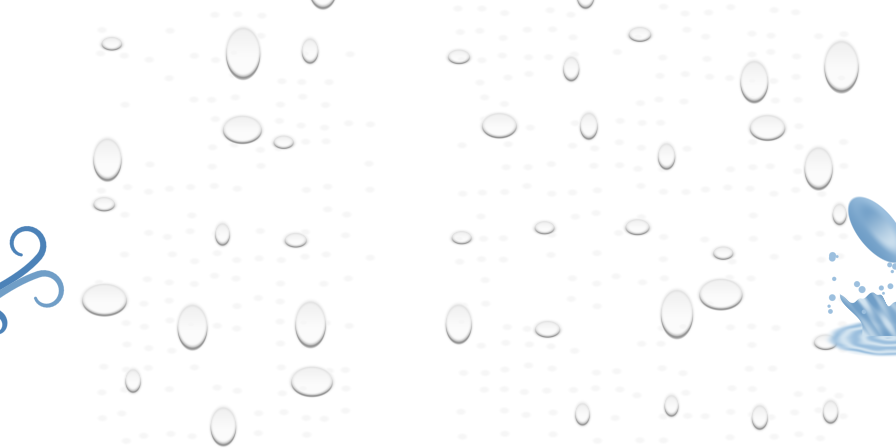
A Shadertoy shader for this background:

```glsl
// Clear water drops on white, with blue wind curls at left and a splash under a tilted bead at right.
#define DROP_CELL 0.195
#define DROP_JITTER 0.62
#define SPECK_CELL 0.05
#define SPECK_SHADE 0.035
#define RIM_WIDTH 0.0032
#define CURL_WIDTH 0.0075
#define DEEP_BLUE vec3(0.30, 0.51, 0.72)
#define MID_BLUE vec3(0.44, 0.62, 0.78)
#define SOFT_BLUE vec3(0.61, 0.75, 0.87)
#define PALE_BLUE vec3(0.82, 0.89, 0.94)

vec2 hash2(vec2 p) {
    vec3 q = fract(p.xyx * vec3(0.1031, 0.1030, 0.0973));
    q += dot(q, q.yzx + 33.33);
    return fract((q.xx + q.yz) * q.zy);
}

float gradientNoise(vec2 p) {
    vec2 i = floor(p), f = fract(p), u = f * f * (3.0 - 2.0 * f);
    vec2 o = vec2(0.0, 1.0);
    float a = dot(hash2(i) - 0.5, f);
    float b = dot(hash2(i + o.yx) - 0.5, f - o.yx);
    float c = dot(hash2(i + o) - 0.5, f - o);
    float d = dot(hash2(i + 1.0) - 0.5, f - 1.0);
    return 2.0 * mix(mix(a, b, u.x), mix(c, d, u.x), u.y);
}

float cover(float d) {
    float pixel = 0.75 / iResolution.y;
    return smoothstep(pixel, -pixel, d);
}

float ellipse(vec2 p, vec2 r) {
    return (length(p / r) - 1.0) * min(r.x, r.y);
}

float segment(vec2 p, vec2 a, vec2 b) {
    vec2 ab = b - a;
    return length(p - a - ab * clamp(dot(p - a, ab) / dot(ab, ab), 0.0, 1.0));
}

// Columns that carry water: two bands with bare paper between them
float wetBand(float x) {
    return step(0.21, x) * step(x, 0.83) + step(1.02, x) * step(x, 1.9);
}

// Darkening by one drop: thin rim, pale upper body, shadow below
float dropShade(vec2 p, vec2 r) {
    float d = ellipse(p, r), low = smoothstep(0.4, -1.0, p.y / r.y);
    float rim = exp(-d * d / (RIM_WIDTH * RIM_WIDTH)) * mix(0.06, 0.24, low);
    float body = cover(d) * (0.015 + 0.04 * smoothstep(-0.4, 1.0, p.y / r.y));
    float under = cover(ellipse(p + vec2(0.0, 0.12 * r.y), r)) * (1.0 - cover(d));
    return rim + body + 0.22 * under;
}

float scatteredDrops(vec2 p) {
    float shade = 0.0;
    for (int k = 0; k < 9; k++) {
        vec2 id = floor(p / DROP_CELL) + vec2(k % 3, k / 3) - 1.0;
        vec2 h = hash2(id + 7.0), size = hash2(id + 41.0);
        vec2 center = (id + 0.5 + DROP_JITTER * (h - 0.5)) * DROP_CELL;
        vec2 small = mix(vec2(0.025, 0.016), vec2(0.017, 0.025), step(0.5, h.x));
        vec2 large = mix(vec2(0.033, 0.048), vec2(0.043, 0.03), step(0.7, h.y));
        vec2 r = mix(small, large, step(0.72, size.x)) * (0.85 + 0.3 * size.y);
        shade = max(shade, dropShade(p - center, r) * wetBand(center.x));
    }
    return shade;
}

float scatteredSpecks(vec2 p) {
    vec2 id = floor(p / SPECK_CELL), h = hash2(id + 90.0);
    vec2 center = (id + 0.3 + 0.4 * h) * SPECK_CELL;
    float clump = step(0.45, h.x + 0.8 * gradientNoise(center * 5.0));
    return SPECK_SHADE * clump * wetBand(center.x)
        * smoothstep(0.004, -0.003, ellipse(p - center, vec2(0.009, 0.006)));
}

// A stem that runs smoothly into a tightening spiral
float curl(vec2 p, vec2 root, vec2 center, float radius, float start, float sweep) {
    vec2 join = center + radius * vec2(cos(start), sin(start));
    vec2 bend = join - sign(sweep) * 0.05 * vec2(-sin(start), cos(start));
    vec2 last = root;
    float d = 1.0;
    for (int k = 1; k <= 32; k++) {
        float t = float(k) / 32.0, s = min(t * 4.0, 1.0), w = max(t - 0.25, 0.0) / 0.75;
        float a = start + sweep * w;
        vec2 arc = center + radius * (1.0 - 0.4 * w * w) * vec2(cos(a), sin(a));
        vec2 next = t < 0.25 ? mix(mix(root, bend, s), mix(bend, join, s), s) : arc;
        d = min(d, segment(p, last, next) - CURL_WIDTH * (1.0 - 0.55 * w));
        last = next;
    }
    return cover(d);
}

vec3 paintSplash(vec3 col, vec2 p) {
    // Rippled pool
    vec2 q = (p - vec2(1.98, 0.245)) / vec2(0.138, 0.042);
    float ring = 0.5 + 0.5 * sin(20.0 * length(q) + 3.0 * gradientNoise(q * 3.0));
    col = mix(col, mix(SOFT_BLUE, PALE_BLUE, ring), smoothstep(1.05, 0.8, length(q)));
    // Crown with a wavy lip
    float left = 1.925 - 0.05 * smoothstep(0.27, 0.34, p.y);
    float lip = 0.335 + 0.012 * sin(p.x * 75.0) + 0.02 * gradientNoise(p.xx * 40.0);
    float crown = max(max(left - p.x, p.y - lip), 0.25 - p.y);
    float streak = smoothstep(-0.3, 0.4, gradientNoise(vec2(p.x * 45.0 + p.y * 30.0, p.y * 18.0)));
    col = mix(col, mix(MID_BLUE, PALE_BLUE, streak), cover(crown));
    // Flying droplets
    for (int k = 0; k < 16; k++) {
        vec2 h = hash2(vec2(k, 5)), center = vec2(1.84, 0.3) + h * vec2(0.16, 0.13);
        col = mix(col, SOFT_BLUE, cover(length(p - center) - 0.003 - 0.005 * fract(h.x * 17.0)));
    }
    // Tilted bead with a bright inner face
    vec2 axis = vec2(0.63, -0.777), b = p - vec2(1.958, 0.487);
    b = vec2(dot(b, axis), dot(b, vec2(-axis.y, axis.x)));
    vec3 shell = mix(MID_BLUE, SOFT_BLUE, smoothstep(-0.04, 0.03, b.y));
    col = mix(col, shell, cover(ellipse(b, vec2(0.088, 0.043))));
    float face = smoothstep(0.006, -0.012, ellipse(b - vec2(0.0, 0.008), vec2(0.07, 0.025)));
    return mix(col, mix(MID_BLUE, PALE_BLUE, smoothstep(-0.06, 0.06, b.x)), face);
}

void mainImage(out vec4 fragColor, in vec2 fragCoord) {
    vec2 p = fragCoord / iResolution.y;
    p.x *= 2.0 * iResolution.y / iResolution.x;
    vec3 col = vec3(1.0 - max(scatteredDrops(p), scatteredSpecks(p)));
    if (p.x < 0.2) {
        col = mix(col, DEEP_BLUE, curl(p, vec2(-0.02, 0.35), vec2(0.057, 0.453), 0.04, -0.7, 5.0));
        col = mix(col, MID_BLUE, curl(p, vec2(-0.02, 0.33), vec2(0.099, 0.349), 0.041, 1.9, -4.4));
        col = mix(col, DEEP_BLUE, curl(p, vec2(-0.05, 0.33), vec2(-0.02, 0.27), 0.034, 0.9, -1.6));
    }
    if (p.x > 1.75) col = paintSplash(col, p);
    fragColor = vec4(col, 1.0);
}
```
